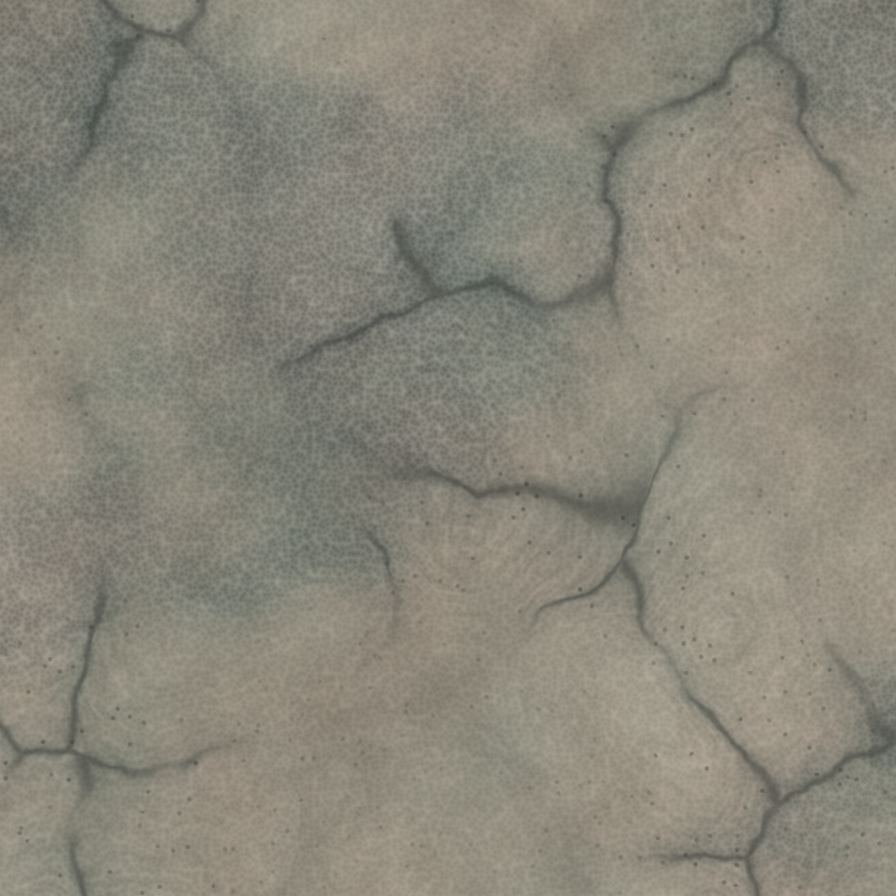
Give the GLSL for this texture, as a Shadertoy shader.

```glsl
// Weathered grey-beige stone with scalloped lobes, fine growth rings, dark creases and grain.

const vec3 DARK_STONE = vec3(0.42, 0.41, 0.36);
const vec3 PALE_STONE = vec3(0.65, 0.62, 0.56);
const vec3 CREASE_INK = vec3(0.25, 0.26, 0.24);
const vec3 COOL_TINT = vec3(-0.025, -0.004, 0.012);
const vec3 ROSE_TINT = vec3(0.014, -0.005, -0.004);

vec2 hash2(vec2 p) {
    vec3 q = fract(p.xyx * vec3(0.1031, 0.1030, 0.0973));
    q += dot(q, q.yzx + 33.33);
    return fract((q.xx + q.yz) * q.zy);
}

// Cellular noise: nearest distance, second distance, random id of the nearest cell
vec3 cells(vec2 p) {
    vec2 base = floor(p);
    vec3 best = vec3(9.0, 9.0, 0.0);
    for (int y = -1; y <= 1; y++) {
        for (int x = -1; x <= 1; x++) {
            vec2 cell = base + vec2(x, y);
            float d = length(cell + hash2(cell) - p);
            if (d < best.x) best = vec3(d, best.x, hash2(cell + 71.0).x);
            else best.y = min(best.y, d);
        }
    }
    return best;
}

// Layered, rotated and bent sines, roughly -0.8 to 0.8
float layeredSines(vec2 p) {
    float sum = 0.0, amplitude = 0.5;
    for (int i = 0; i < 6; i++) {
        sum += amplitude * sin(p.x + 1.6 * sin(p.y * 0.8 + float(i)));
        p = mat2(0.8, 0.6, -0.6, 0.8) * p * 1.8 + 2.7;
        amplitude *= 0.56;
    }
    return sum;
}

vec2 warp(vec2 p, float frequency, float strength) {
    vec2 q = p * frequency;
    return p + strength * vec2(layeredSines(q), layeredSines(q.yx + 11.0));
}

// Signed speckle from two sizes of cells
float grain(vec2 p) {
    float fine = cells(p * 165.0).x - 0.45;
    float coarse = cells(p * 80.0 + 30.0).x - 0.45;
    return fine + 0.5 * coarse;
}

// Sparse dark pits
float pits(vec2 p, float frequency, float share) {
    vec3 c = cells(p * frequency);
    return step(1.0 - share, c.z) * (1.0 - smoothstep(0.1, 0.36, c.x));
}

// Fine rings around a lobe centre, wobbling along their length
float rings(float radius, float wobble) {
    return 0.6 * sin(radius * 62.0 + 5.0 * wobble) + 0.4 * sin(radius * 135.0 - 7.0 * wobble);
}

void mainImage(out vec4 fragColor, in vec2 fragCoord) {
    vec2 p = fragCoord / iResolution.y;

    // Broad clouds, heavier in the upper part
    float broad = layeredSines(p * 6.0 + 4.0);
    float cloud = smoothstep(-0.25, 0.7, layeredSines(p * vec2(4.5, 7.0) + 1.5) + 1.1 * (p.y - 0.55));
    float patches = smoothstep(-0.2, 0.5, layeredSines(p * 8.0 + 21.0));

    // Scalloped lobes
    vec2 bent = warp(warp(p, 7.0, 0.055), 24.0, 0.009);
    vec3 lobe = cells(bent * vec2(3.9, 3.4) + 5.3);
    float gap = lobe.y - lobe.x;
    float shade = (1.0 - smoothstep(0.0, 0.3, gap)) * (0.3 + 0.7 * patches);
    float crease = (1.0 - smoothstep(0.0, 0.05, gap)) * patches;
    float rim = smoothstep(0.04, 0.1, gap) * (1.0 - smoothstep(0.1, 0.24, gap));

    // Tone from dark to pale
    float wobble = layeredSines(p * 18.0);
    float tone = 0.76 + 0.17 * broad - 0.32 * cloud;
    tone += 0.16 * (0.5 - lobe.x) + 0.14 * (lobe.z - 0.5);
    tone += rings(lobe.x, wobble) * mix(0.04, 0.1, patches);
    tone += 0.1 * layeredSines(p * 45.0) + 0.1 * rim * patches - 0.26 * shade;
    tone += grain(p) * mix(0.3, 0.55, cloud);

    // Colour, tints, creases and pits
    vec3 stone = mix(DARK_STONE, PALE_STONE, clamp(tone, -0.35, 1.15));
    stone += COOL_TINT * (cloud + 0.5 * shade);
    stone += ROSE_TINT * layeredSines(p * 13.0 + 40.0);
    stone = mix(stone, CREASE_INK, 0.5 * crease);
    float pitting = pits(p, 95.0, 0.07) * (0.25 + 0.75 * max(shade, patches * 0.6));
    stone = mix(stone, CREASE_INK, 0.6 * pitting * (1.0 - 0.6 * cloud));

    fragColor = vec4(stone, 1.0);
}
```
